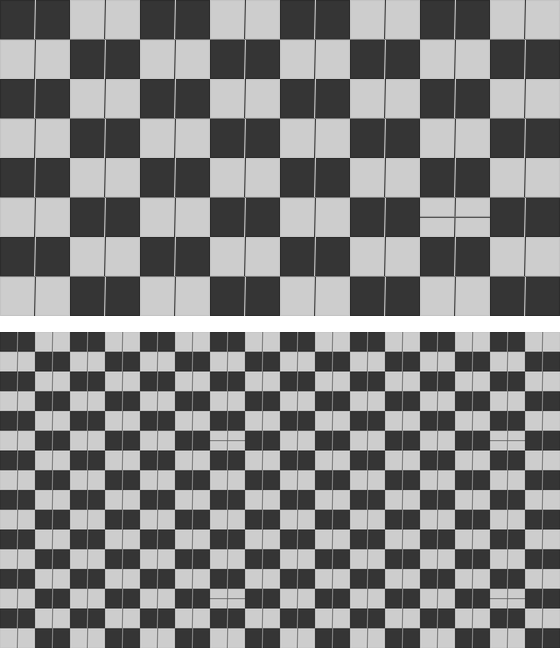
Top: one tile. Bottom: repeated 2 by 2.
Give the GLSL for this pattern, as a Shadertoy shader.

```glsl
// Checkerboard of wide cells, each split by a thin, slightly tilted line of the opposite tone.

const vec2 CELLS = vec2(8.0, 8.0);          // repeats across and down
const vec2 CANVAS = vec2(16.0 / 9.0, 1.0);  // proportions, height = 1
const vec3 DARK = vec3(0.206);
const vec3 LIGHT = vec3(0.804);
const float LINE_WIDTH = 0.0034;            // in canvas heights
const float LINE_TILT = 0.0028;             // sideways drift over one cell
const float EDGE_WIDTH = 0.0035;            // faint shade around each cell
const float EDGE_SHADE = 0.035;
const vec2 CROSSED_CELL = vec2(6.0, 2.0);   // the cell with an extra level line

// Coverage of a band of the given half width, box filtered over one pixel.
float band(float dist, float halfWidth, float pixel) {
    float low = max(dist - 0.5 * pixel, -halfWidth);
    float high = min(dist + 0.5 * pixel, halfWidth);
    return clamp((high - low) / pixel, 0.0, 1.0);
}

// Checker sign from -1 to 1, smoothed where cells meet.
float checkerSign(vec2 cell, vec2 edgeDist, float pixel) {
    vec2 ramp = clamp(2.0 * edgeDist / pixel, 0.0, 1.0);
    float parity = mod(cell.x + cell.y, 2.0);
    return (1.0 - 2.0 * parity) * ramp.x * ramp.y;
}

void mainImage(out vec4 fragColor, in vec2 fragCoord) {
    float pixel = 1.0 / iResolution.y;
    vec2 grid = fragCoord / iResolution.xy * CELLS;
    vec2 cell = mod(floor(grid), CELLS);
    vec2 local = fract(grid) - 0.5;
    vec2 cellSize = CANVAS / CELLS;
    vec2 pos = local * cellSize;
    vec2 edgeDist = 0.5 * cellSize - abs(pos);

    // Checks, with a faint shade along their borders
    float checker = checkerSign(cell, edgeDist, pixel);
    vec3 color = mix(LIGHT, DARK, 0.5 - 0.5 * checker);
    float edge = min(edgeDist.x, edgeDist.y);
    color -= EDGE_SHADE * clamp((EDGE_WIDTH - edge) / pixel + 0.5, 0.0, 1.0);

    // Upright line in every cell, level line in one
    float line = band(pos.x - LINE_TILT * local.y, 0.5 * LINE_WIDTH, pixel);
    float crossed = float(all(equal(cell, CROSSED_CELL)));
    line = max(line, crossed * band(pos.y, 0.5 * LINE_WIDTH, pixel));
    vec3 ink = mix(DARK, LIGHT, 0.5 - 0.5 * checker);

    fragColor = vec4(mix(color, ink, line), 1.0);
}
```
